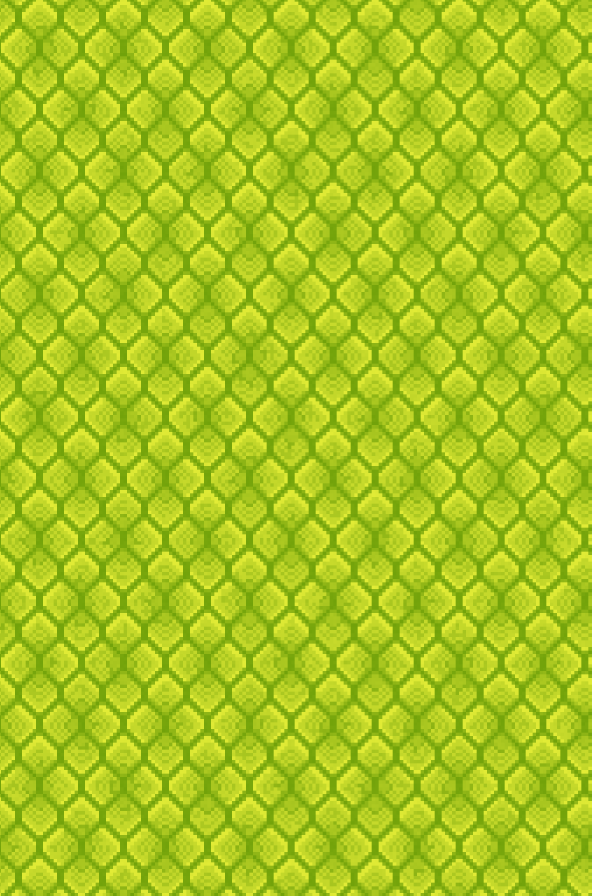
This pattern is drawn by a Shadertoy shader. Its source:

```glsl
// Stitched lime honeycomb: each hexagon holds nested 45 degree chevrons that
// point away from a shared knot, and the knots repeat in staggered rows.
// Every stitch takes one flat shade; supersampling smooths its edges.

float hash(vec2 p) {
    return fract(sin(dot(p, vec2(127.1, 311.7))) * 43758.5453);
}

// Distance in stitches from inside a hexagon to its border
float hexBorder(vec2 p) {
    p = abs(p);
    return min(6.0 - p.x, 7.5 - p.x - p.y);
}

// Shade of one stitch, from 0 (dark outline) to 4 (bright chevron)
float stitchShade(vec2 stitch) {
    vec2 p = stitch + 0.5;
    vec2 pitch = vec2(12.0, 18.0);

    // Two interleaved grids of hexagons: beside the knots, and above or below
    vec2 besideCenter = pitch * round((p - vec2(6.0, 0.0)) / pitch) + vec2(6.0, 0.0);
    vec2 stackedCenter = pitch * round((p - vec2(0.0, 9.0)) / pitch) + vec2(0.0, 9.0);
    bool beside = hexBorder(p - besideCenter) > hexBorder(p - stackedCenter);
    vec2 center = beside ? besideCenter : stackedCenter;
    vec2 local = p - center;
    float border = hexBorder(local);

    // Outline: dark uprights and lower sides, with a softer green beside them
    if (border < 1.0) {
        bool upright = abs(local.x) > 5.0 && abs(local.y) < 2.0;
        return upright || local.y < 0.0 ? 0.0 : 1.0;
    }
    if (border < 2.0 && local.y < 0.0 && abs(local.x) + abs(local.y) > 5.5) return 1.0;

    // Chevrons are counted inward from the tip that points away from the knot
    vec2 cell = round(center / vec2(6.0, 9.0));
    float turn = beside ? cell.x - cell.y : cell.y - cell.x;
    float outward = mod(turn, 4.0) < 2.0 ? 1.0 : -1.0;
    float along = outward * (beside ? local.x : local.y);
    float across = abs(beside ? local.y : local.x);
    float band = floor(7.5 - along - across);

    // Some hexagons and a few single stitches slip by one band
    band += step(0.8, hash(cell)) + step(0.92, hash(stitch));
    if (band < 3.0) return 4.0;
    if (band < 5.0) return 3.0;
    if (band < 9.0) return mod(band, 2.0) < 0.5 ? 3.0 : 2.0;
    return band < 10.0 ? 1.0 : 2.0;
}

vec3 fabric(vec2 uv) {
    // One unit is one repeat, 24 stitches wide and 36 high
    vec2 repeat = uv * vec2(7.056, 7.287) - vec2(0.972, 0.385);
    vec2 stitch = floor(repeat * vec2(24.0, 36.0));
    float shade = stitchShade(stitch) + 0.3 * (hash(stitch + 19.0) - 0.5);
    return mix(vec3(0.46, 0.645, 0.045), vec3(0.87, 0.915, 0.205), shade / 4.0);
}

void mainImage(out vec4 fragColor, in vec2 fragCoord) {
    // Average a 3 x 3 grid of samples
    vec3 color = vec3(0.0);
    for (int i = 0; i < 9; i++) {
        vec2 offset = (vec2(i % 3, i / 3) - 1.0) / 3.0;
        color += fabric((fragCoord + offset) / iResolution.xy);
    }
    fragColor = vec4(color / 9.0, 1.0);
}
```
